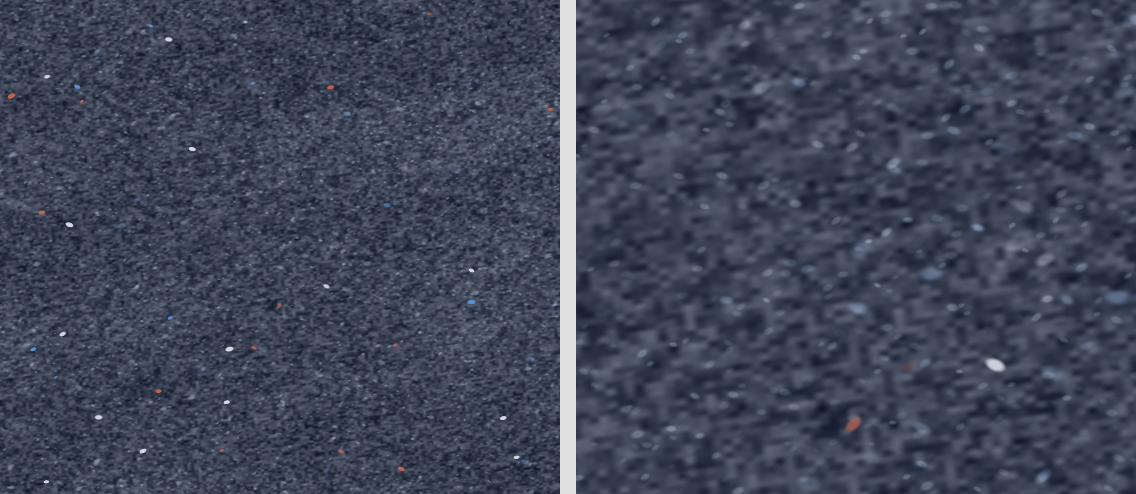
Left, the full canvas; right, a detail of the centre.
Give the GLSL for this texture, as a WebGL 1 fragment shader.

```glsl
precision highp float;
uniform vec2 u_resolution;

float hash(vec2 p) {
  vec3 q = fract(vec3(p.xyx) * 0.1031);
  q += dot(q, q.yzx + 33.33);
  return fract((q.x + q.y) * q.z);
}

float noise(vec2 p) {
  vec2 i = floor(p);
  vec2 f = fract(p);
  f = f * f * (3.0 - 2.0 * f);
  return mix(mix(hash(i), hash(i + vec2(1.0, 0.0)), f.x),
             mix(hash(i + vec2(0.0, 1.0)), hash(i + vec2(1.0, 1.0)), f.x), f.y);
}

float clouds(vec2 p) {
  float sum = 0.0;
  float amplitude = 0.5;
  for (int i = 0; i < 5; i++) {
    sum += amplitude * noise(p);
    p = p * 2.1 + 17.3;
    amplitude *= 0.55;
  }
  return sum;
}

vec2 rotate(vec2 p, float angle) {
  float c = cos(angle);
  float s = sin(angle);
  return vec2(c * p.x + s * p.y, c * p.y - s * p.x);
}

// Scattered soft chips: x is coverage, y is a random tint value
vec2 chips(vec2 p, float radius, float density) {
  vec2 cell = floor(p);
  vec2 best = vec2(0.0);
  for (int y = -1; y <= 1; y++) {
    for (int x = -1; x <= 1; x++) {
      vec2 id = cell + vec2(float(x), float(y)) + 200.0;
      vec2 center = id - 200.0 + vec2(hash(id + 3.7), hash(id + 51.3));
      vec2 d = rotate(p - center, (hash(id + 91.1) - 0.5) * 1.2);
      float size = radius * mix(0.6, 1.25, hash(id + 23.9));
      float shape = length(d * vec2(0.75, 1.3)) / size;
      float strength = 1.0 - hash(id + 71.7) / density;
      float cover = smoothstep(1.15, 0.35, shape) * max(strength, 0.0);
      if (cover > best.x) best = vec2(cover, hash(id + 37.1));
    }
  }
  return best;
}

void main() {
  vec2 p = gl_FragCoord.xy / u_resolution.y;
  vec2 q = rotate(p, 0.14) + 2.0;

  // Broad tilted streaks and patches
  float cloud = clouds(q * vec2(3.0, 6.5)) - 0.56;
  float haze = smoothstep(0.12, 0.3, clouds(q * vec2(4.0, 11.0) + 40.0) - 0.56);

  // Fine woven grain, slightly wider than tall
  float fine = noise(q * vec2(150.0, 225.0)) - 0.5;
  float medium = noise(q * vec2(72.0, 120.0) + 9.0) - 0.5;
  float tone = 0.234 + 0.20 * fine + 0.12 * medium + 0.09 * cloud + 0.035 * haze;
  vec3 color = vec3(tone, tone + 0.028, tone + 0.10);

  // Dark pits
  float pit = chips(q * 48.0 + 11.0, 0.3, 0.4).x;
  color -= 0.06 * pit;

  // Pale flecks, small and medium, drifting between steel blue and grey
  float crowd = clamp(0.6 + 0.9 * cloud + 0.3 * haze, 0.25, 1.0);
  vec2 small = chips(q * 88.0, 0.36, crowd);
  vec2 larger = chips(q * 46.0 + 5.0, 0.28, 0.3 * crowd);
  vec3 smallTint = mix(vec3(0.15, 0.19, 0.21), vec3(0.20, 0.19, 0.19), small.y);
  vec3 largerTint = mix(vec3(0.14, 0.20, 0.26), vec3(0.24, 0.23, 0.22), larger.y);
  color += smallTint * small.x * small.x + largerTint * larger.x;

  // Rare bright chips: white, rust and blue
  vec2 rare = chips(q * 24.0 + 3.0, 0.16, 0.1);
  vec3 rareColor = vec3(0.82, 0.84, 0.88);
  rareColor = mix(rareColor, vec3(0.72, 0.40, 0.33), step(0.5, rare.y));
  rareColor = mix(rareColor, vec3(0.36, 0.56, 0.82), step(0.8, rare.y));
  color = mix(color, rareColor, smoothstep(0.05, 0.6, rare.x));

  gl_FragColor = vec4(clamp(color, 0.0, 1.0), 1.0);
}
```
